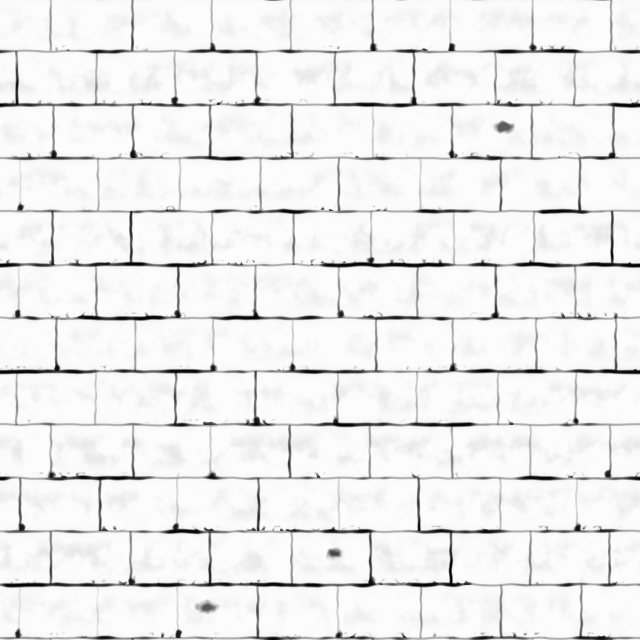
This texture map is drawn by a three.js fragment shader. Its source:

```glsl
varying vec2 vUv;

const vec2 BRICKS = vec2(8.0, 12.0);   // repeats across and up
const float ASPECT = 1.5;              // brick width over height
const float BED_LIFT = 0.035;          // height of the lowest bed joint
const float EVEN_SHIFT = 0.22;         // bond offsets, in brick widths
const float ODD_SHIFT = 0.66;
const float JOINT_JITTER = 0.05;
const float WOBBLE = 0.018;
const float SOFT_EDGE = 0.027;         // in brick heights
const float BED_THIN = 0.006;
const float BED_THICK = 0.03;
const float HEAD_THIN = 0.004;
const float HEAD_THICK = 0.017;
const float HALO = 0.13;
const float MOTTLE = 0.07;
const float STAIN_SHARE = 0.07;
const float CORNER_SHARE = 0.35;
const float FACE_TONE = 0.99;
const float JOINT_TONE = 0.02;

vec2 hash2(vec2 p) {
  vec3 q = fract(p.xyx * vec3(0.1031, 0.1030, 0.0973));
  q += dot(q, q.yzx + 33.33);
  return fract((q.xx + q.yz) * q.zy);
}

float cornerSlope(vec2 cell, vec2 corner, vec2 f, vec2 period) {
  float angle = 6.2832 * hash2(mod(cell + corner, period) + 17.0).x;
  return dot(vec2(cos(angle), sin(angle)), f - corner);
}

// Gradient noise that wraps after a whole number of cells, about -1 to 1
float noise(vec2 p, vec2 period) {
  vec2 cell = floor(p), f = p - cell;
  vec2 w = f * f * f * (f * (f * 6.0 - 15.0) + 10.0);
  float low = mix(cornerSlope(cell, vec2(0.0), f, period),
                  cornerSlope(cell, vec2(1.0, 0.0), f, period), w.x);
  float high = mix(cornerSlope(cell, vec2(0.0, 1.0), f, period),
                   cornerSlope(cell, vec2(1.0), f, period), w.x);
  return 1.4 * mix(low, high, w.y);
}

float grain(vec2 cells) {
  return noise(vUv * cells, cells);
}

// Noise along one course, independent of the other courses
float alongCourse(float cells, float course) {
  return noise(vec2(vUv.x * cells, course + 0.5), vec2(cells, BRICKS.y));
}

float fadeOut(float near, float far, float d) {
  return 1.0 - smoothstep(near, far, d);
}

float stroke(float d, float halfWidth) {
  return fadeOut(halfWidth * 0.4, halfWidth + SOFT_EDGE, abs(d));
}

void main() {
  // Course and brick coordinates
  float y = vUv.y * BRICKS.y - BED_LIFT;
  float row = mod(floor(y), BRICKS.y);
  float up = fract(y);
  vec2 rowRnd = hash2(vec2(row, 71.0));
  float shift = mod(row, 2.0) < 0.5 ? EVEN_SHIFT : ODD_SHIFT;
  float x = vUv.x * BRICKS.x - shift - (rowRnd.x - 0.5) * JOINT_JITTER;
  float fine = grain(vec2(120.0, 120.0));
  float medium = grain(vec2(56.0, 48.0));

  // Bed joints: ink thickens and fades along the course
  float bed = floor(y + 0.5);
  float bedRnd = hash2(vec2(mod(bed, BRICKS.y), 43.0)).x;
  float bedWear = alongCourse(17.0, bed) + 0.5 * alongCourse(43.0, bed);
  float bedInk = mix(0.3, 1.0, smoothstep(-0.5, 0.6, bedWear + 0.5 * (bedRnd - 0.5)));
  float bedD = y - bed + WOBBLE * alongCourse(37.0, bed);
  float bedLine = bedInk * stroke(bedD, mix(BED_THIN, BED_THICK, bedInk * bedInk));
  float halo = HALO * bedInk * exp(-abs(bedD) / 0.055) * (0.7 + 0.5 * medium);

  // Head joints: one strength each, darker towards the foot
  float head = floor(x + 0.5);
  vec2 headRnd = hash2(vec2(mod(head, BRICKS.x), row) + 5.0);
  float headD = (x - head - (headRnd.x - 0.5) * JOINT_JITTER) * ASPECT
              + WOBBLE * grain(vec2(24.0, 60.0));
  float headInk = mix(0.12, 0.95, headRnd.y) * mix(0.7, 1.1, rowRnd.y);
  headInk = clamp(headInk * mix(1.15, 0.75, up) * (0.9 + 0.35 * medium), 0.0, 1.0);
  float headLine = headInk * stroke(headD, mix(HEAD_THIN, HEAD_THICK, headInk));

  // Crumbs above the beds and chipped corners at the head joints
  float crumbZone = fadeOut(0.03, 0.13, up) * smoothstep(0.0, 0.5, alongCourse(29.0, row));
  float crumbs = 0.75 * crumbZone * smoothstep(0.1, 0.55, fine);
  vec2 chipRnd = hash2(vec2(mod(head, BRICKS.x), row) + 137.0);
  float chipD = length(vec2(headD - 0.06 * (chipRnd.y - 0.5), 0.7 * (up - 0.06)));
  float chip = 0.9 * step(chipRnd.x, CORNER_SHARE)
             * fadeOut(0.02, 0.085, chipD + 0.035 * fine);

  // Faint mottling across the middle of each face
  float band = smoothstep(0.08, 0.4, up) * fadeOut(0.6, 0.95, up);
  float cloud = grain(vec2(24.0, 24.0)) + 0.6 * medium + 0.3 * fine;
  float mottle = MOTTLE * band * smoothstep(-0.3, 0.9, cloud) * mix(0.6, 1.2, rowRnd.y);

  // Rare stains on single bricks
  vec2 brick = vec2(mod(floor(x), BRICKS.x), row);
  vec2 stainRnd = hash2(brick + 211.0);
  vec2 place = hash2(brick + 307.0);
  vec2 fromStain = vec2((fract(x) - mix(0.25, 0.7, place.x)) * ASPECT, up - 0.58);
  float stainD = length(fromStain / vec2(mix(0.17, 0.26, place.y), 0.15));
  float stain = step(stainRnd.x, STAIN_SHARE) * mix(0.35, 0.8, stainRnd.y)
              * fadeOut(0.25, 1.0, stainD + 0.35 * medium + 0.2 * fine);

  float clean = (1.0 - bedLine) * (1.0 - headLine) * (1.0 - halo) * (1.0 - crumbs)
              * (1.0 - chip) * (1.0 - mottle) * (1.0 - stain);
  gl_FragColor = vec4(vec3(mix(JOINT_TONE, FACE_TONE, clean)), 1.0);
}
```
